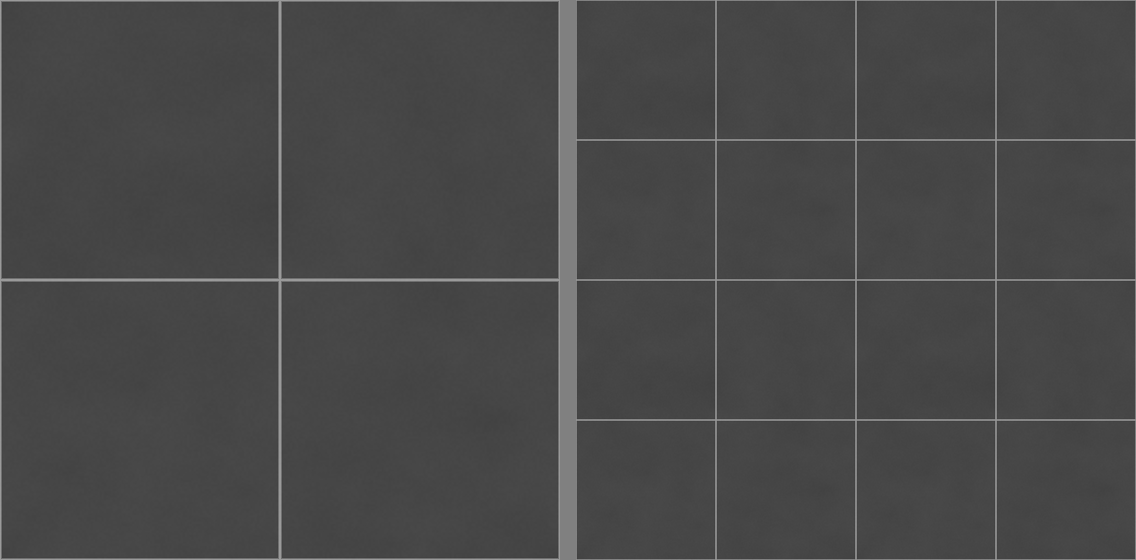
Left: one tile. Right: repeated 2 by 2.
A WebGL 1 fragment shader for this texture:

```glsl
precision highp float;
// Square charcoal floor tiles, two by two, parted by thin pale grout joints.
// Joints come from the distance to the nearest tile edge; wrapping value noise
// adds faint clouding and grain, and a hash shifts each tile's tone slightly.

#define TILES 2.0
#define JOINT_HALF_WIDTH 0.00273
#define EDGE_SHADE_WIDTH 0.0035
#define EDGE_SHADE 0.025
#define CLOUD_CELLS 8.0
#define CLOUD_AMOUNT 0.026
#define GRAIN_CELLS 256.0
#define GRAIN_AMOUNT 0.010
#define TONE_AMOUNT 0.004
#define TILE_COLOR vec3(0.272)
#define GROUT_COLOR vec3(0.605)

uniform vec2 u_resolution;

float hash(vec2 p) {
  vec3 q = fract(vec3(p.xyx) * 0.1031);
  q += dot(q, q.yzx + 33.33);
  return fract((q.x + q.y) * q.z);
}

// Value noise that repeats after a whole number of cells.
float wrapNoise(vec2 uv, float cells) {
  vec2 p = uv * cells;
  vec2 cell = floor(p);
  vec2 f = fract(p);
  f = f * f * (3.0 - 2.0 * f);
  vec2 a = mod(cell, cells);
  vec2 b = mod(cell + 1.0, cells);
  float low = mix(hash(a), hash(vec2(b.x, a.y)), f.x);
  float high = mix(hash(vec2(a.x, b.y)), hash(b), f.x);
  return mix(low, high, f.y);
}

// Octaves of noise, centred on zero.
float clouds(vec2 uv) {
  float sum = 0.0;
  float weight = 0.5;
  float cells = CLOUD_CELLS;
  for (int i = 0; i < 5; i++) {
    sum += weight * (wrapNoise(uv, cells) - 0.5);
    weight *= 0.6;
    cells *= 2.0;
  }
  return sum;
}

void main() {
  vec2 uv = gl_FragCoord.xy / u_resolution;
  float pixel = 1.0 / min(u_resolution.x, u_resolution.y);

  // Distance to the nearest joint centre, in canvas units.
  vec2 grid = uv * TILES;
  vec2 toEdge = (0.5 - abs(fract(grid) - 0.5)) / TILES;
  float edge = min(toEdge.x, toEdge.y);

  // Tile face: tone, clouding and grain.
  float tone = (hash(mod(floor(grid), TILES) + 7.0) - 0.5) * TONE_AMOUNT;
  float grain = (wrapNoise(uv, GRAIN_CELLS) - 0.5) * GRAIN_AMOUNT;
  vec3 face = TILE_COLOR + tone + grain + clouds(uv) * CLOUD_AMOUNT;

  // Soft dark rim beside the joint.
  float rim = 1.0 - smoothstep(0.0, EDGE_SHADE_WIDTH, edge - JOINT_HALF_WIDTH);
  face -= rim * EDGE_SHADE;

  // Grout with smoothed edges.
  float joint = clamp((JOINT_HALF_WIDTH - edge) / pixel + 0.5, 0.0, 1.0);
  vec3 grout = GROUT_COLOR + grain;
  gl_FragColor = vec4(mix(face, grout, joint), 1.0);
}
```
